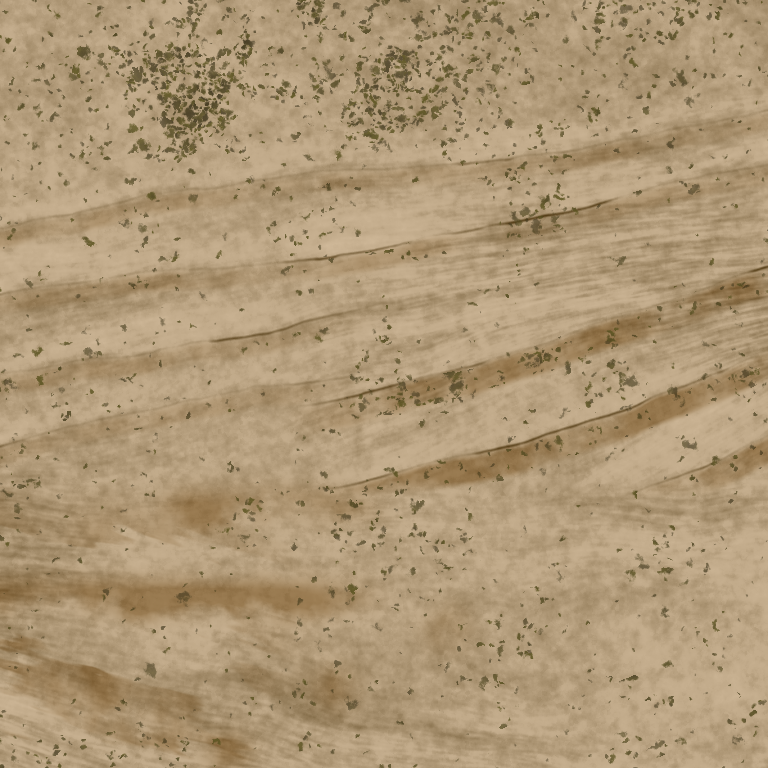
This texture is drawn by a Shadertoy shader. Its source:

```glsl
// Dry sand crossed by vehicle ruts, seen from above, with clumps of low weeds.
// Layered noise stretched along curved tracks gives a height that is lit from
// the top; damp soil fills the rut floors and cellular noise places the weeds.

#define SAND vec3(0.702, 0.612, 0.482)
#define WET vec3(0.530, 0.405, 0.235)
#define LEAF vec3(0.360, 0.330, 0.130)
#define SHADE vec3(0.210, 0.180, 0.085)
#define RELIEF 0.60
#define BROAD_TONE 0.11
#define GRAIN 0.075
#define LIGHT_STEP vec2(0.0010, 0.0032)
#define WEEDS 0.10

float hash(vec2 c) {
    return fract(sin(dot(c, vec2(127.1, 311.7))) * 43758.5453);
}

float smoothNoise(vec2 q) {
    vec2 c = floor(q), f = fract(q);
    f = f * f * (3.0 - 2.0 * f);
    float low = mix(hash(c), hash(c + vec2(1, 0)), f.x);
    float high = mix(hash(c + vec2(0, 1)), hash(c + vec2(1, 1)), f.x);
    return 2.0 * mix(low, high, f.y) - 1.0;
}

// Layered noise of about -0.8 to 0.8
float soil(vec2 q) {
    float sum = 0.0, amp = 0.58;
    for (int i = 0; i < 5; i++) {
        sum += amp * smoothNoise(q);
        q = mat2(0.8, 0.6, -0.6, 0.8) * q * 1.95 + 7.3;
        amp *= 0.56;
    }
    return sum;
}

// Cellular noise: distance to the nearest point, and that point's random id
vec2 cells(vec2 q) {
    vec2 base = floor(q), best = vec2(9.0, 0.0);
    for (int j = -1; j <= 1; j++)
        for (int i = -1; i <= 1; i++) {
            vec2 c = base + vec2(i, j);
            vec2 jitter = 0.1 + 0.8 * vec2(hash(c), hash(c + 41.3));
            float d = length(c + jitter - q);
            if (d < best.x) best = vec2(d, hash(c + 17.9));
        }
    return best;
}

float upperTrack(float x, float n) {
    return 0.705 - 0.093 * n + (0.15 + 0.01 * n) * x + 0.010 * sin(x * 6.0 + n * 2.0);
}

float fanTrack(float x, float n) {
    float u = 1.0 - x;
    return 0.66 - 0.115 * n - 0.42 * u + 0.2 * u * u;
}

// Sharp pale banks above worn rut floors: x = height, y = floor, z = pale crest
vec3 ruts(vec2 p) {
    vec3 sum = vec3(0.0);
    for (int i = 0; i < 7; i++) {
        float n = float(i);
        bool fan = i > 3;
        float d = p.y - (fan ? fanTrack(p.x, n - 4.0) : upperTrack(p.x, n));
        float fade = fan ? smoothstep(0.36, 0.50, p.x) * smoothstep(0.35, 0.38, p.y)
                   : i > 1 ? 1.0 - smoothstep(0.25, 0.55, p.x) : 1.0;
        float ragged = soil(vec2(p.x * 6.0 + 3.7, n * 3.1));
        d += 0.010 * ragged;
        float steep = 0.10 + 0.42 * smoothstep(0.0, 0.4, ragged);
        float bank = smoothstep(-0.003, 0.001, d) * exp(-max(d, 0.0) * 28.0);
        float width = fan ? 0.046 : 0.034;
        float trough = smoothstep(-width, 0.012 - width, d) * (1.0 - smoothstep(-0.012, 0.0, d));
        float crest = smoothstep(0.0, 0.010, d) * (1.0 - smoothstep(0.015, 0.060, d));
        sum += fade * vec3(bank * steep, trough * (fan ? 1.0 : 0.45), crest);
    }
    return sum;
}

// Untracked ground above the first rut
float openGround(vec2 p) {
    return smoothstep(0.0, 0.07, p.y - upperTrack(p.x, 0.0));
}

// Broken furrows that follow the tracks
float furrows(vec2 p) {
    float bend = 0.15 + 0.25 * p.x * (1.0 - smoothstep(0.5, 0.75, p.y));
    float rising = p.y - bend * p.x;
    float falling = p.y + 0.3 * p.x * (1.0 - 0.5 * p.x) * (1.0 - smoothstep(0.0, 0.3, p.y));
    float wander = 0.010 * smoothNoise(p * 9.0);
    float upper = soil(vec2(p.x * 4.5, (rising + wander) * 19.0));
    float lower = soil(vec2(p.x * 4.5 + 4.0, (falling + wander) * 25.0));
    float split = smoothstep(0.35, 0.39, p.y + 0.010 * sin(p.x * 11.0));
    float broken = 0.75 + 0.5 * smoothNoise(p * 6.0 + 2.0);
    float streaks = broken * mix(lower, upper, split);
    return mix(streaks, 0.55 * soil(p * 13.0), 0.85 * openGround(p));
}

// Damp soil: two level bands, a row of round spots and thin stains at lower left
float dampness(vec2 p, float rough) {
    float damp = 0.0;
    for (int i = 0; i < 3; i++) {
        float n = float(i);
        float off = (p.y - 0.342 + 0.115 * n + 0.014 * rough) / 0.022;
        float span = smoothstep(0.19 - 0.25 * n, 0.26 - 0.25 * n, p.x)
                   * (1.0 - smoothstep(0.34, 0.54, p.x));
        if (i < 2) damp += 1.1 * exp(-off * off) * span;
        vec2 spot = (p - vec2(0.585 - 0.145 * n, 0.18 - 0.08 * n)) / 0.028;
        damp += 0.8 * exp(-dot(spot, spot));
    }
    float stain = soil(vec2(p.x * 5.0, (p.y + 0.3 * p.x) * 21.0) + 8.0);
    damp += smoothstep(0.12, 0.32, stain) * (1.0 - smoothstep(0.1, 0.45, p.x))
          * (1.0 - smoothstep(0.2, 0.4, p.y));
    return damp * (0.85 + 0.9 * rough);
}

// Ragged tufts in three small sizes; x = cover, y = leaf brightness
vec2 weeds(vec2 p, float density) {
    vec2 ragged = vec2(soil(p * 90.0), soil(p * 90.0 + 7.0));
    vec2 tuft = vec2(0.0);
    for (int i = 0; i < 3; i++) {
        float scale = 66.0 + 38.0 * float(i);
        vec2 c = cells(p * scale + 0.7 * ragged + float(i) * 13.7);
        float radius = 0.18 + 0.30 * fract(c.y * 57.0);
        float cover = (1.0 - smoothstep(radius - 0.18, radius + 0.16, c.x))
                    * step(c.y, density);
        if (cover > tuft.x) tuft = vec2(cover, fract(c.y * 91.0));
    }
    return tuft;
}

void mainImage(out vec4 fragColor, in vec2 fragCoord) {
    vec2 p = fragCoord / iResolution.xy;
    float open = openGround(p);
    float rough = soil(p * 15.0 + 3.0);

    // Relief lit from the top, with pale crests
    vec3 rut = ruts(p);
    float streak = furrows(p);
    float lit = 0.5 * (streak - furrows(p + LIGHT_STEP))
              + rut.x - ruts(p + LIGHT_STEP).x;
    float tone = RELIEF * lit + BROAD_TONE * streak + 0.045 * min(rut.z, 1.0);
    tone += GRAIN * soil(p * 75.0) + 0.03 * (cells(p * 170.0).y - 0.5);
    tone += 0.05 * soil(p * 4.0 + 5.0);
    tone = min(tone, 0.055 + 0.35 * max(tone - 0.055, 0.0));
    vec3 color = SAND + tone * vec3(1.0, 1.0, 1.06);

    // Damp rut floors and patches
    float wet = dampness(p, rough) + rut.y * (0.65 + 0.9 * rough);
    color = mix(color, WET + 0.7 * tone, 0.85 * clamp(wet, 0.0, 1.0));

    // Weeds, dense in clumps on the open ground, sparse groups elsewhere
    float side = (p.x - 0.36) / 0.19;
    float clump = open * exp(-side * side)
                * smoothstep(-0.05, 0.3, soil(p * 8.0 + 1.0) + 0.9 * (p.y - 0.88));
    float group = smoothstep(0.05, 0.45, soil(p * 10.0 + 21.0));
    float density = WEEDS * group * (1.0 + open) + 0.05 * open + 0.015
                  + 0.75 * clump + 0.07 * rut.y;
    vec2 tuft = weeds(p, density);
    vec3 leaf = mix(SHADE, LEAF, clamp(tuft.y + 0.6 * soil(p * 100.0), 0.0, 1.0));
    color = mix(color, leaf, tuft.x * (0.5 + 0.4 * max(clump, tuft.y)));

    fragColor = vec4(clamp(color, 0.0, 1.0), 1.0);
}
```
